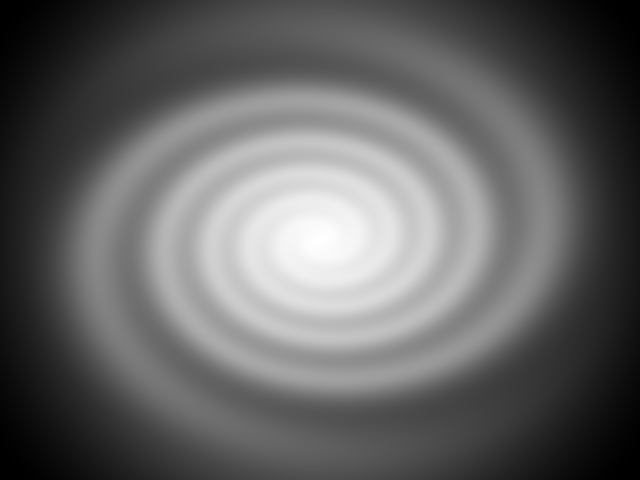
Write a Shadertoy shader that draws this background.

```glsl
// A soft white glow wound into a two-armed grey spiral on black.
// An oval falloff is twisted about the centre; the twist grows
// quadratically from the rim inwards, so the arms tighten there.

const float TWIST = 18.0;         // radians of rotation at the centre
const float TWIST_RADIUS = 1.0;   // rim of the twist, in half canvas sizes
const float OVAL_RATIO = 0.75;    // vertical squeeze of the oval glow
const float GLOW_RADIUS = 1.2;    // distance at which the glow turns black
const float CORE_POWER = 1.4;     // roundness of the bright core
const float TAIL_POWER = 1.65;    // softness of the dark outer tail
const vec3 GLOW_COLOR = vec3(1.0);

mat2 rotation(float angle) {
    float c = cos(angle), s = sin(angle);
    return mat2(c, s, -s, c);
}

// Rotates a point by an angle that fades to zero at the rim
vec2 twist(vec2 p) {
    float depth = max(1.0 - length(p) / TWIST_RADIUS, 0.0);
    return rotation(TWIST * depth * depth) * p;
}

// Oval brightness: rounded peak, nearly linear slope, soft toe
float ovalGlow(vec2 p) {
    float d = length(p * vec2(1.0, OVAL_RATIO)) / GLOW_RADIUS;
    return pow(max(1.0 - pow(d, CORE_POWER), 0.0), TAIL_POWER);
}

void mainImage(out vec4 fragColor, in vec2 fragCoord) {
    // Both axes run from -1 to 1 across the canvas
    vec2 p = 2.0 * fragCoord / iResolution.xy - 1.0;
    fragColor = vec4(GLOW_COLOR * ovalGlow(twist(p)), 1.0);
}
```
